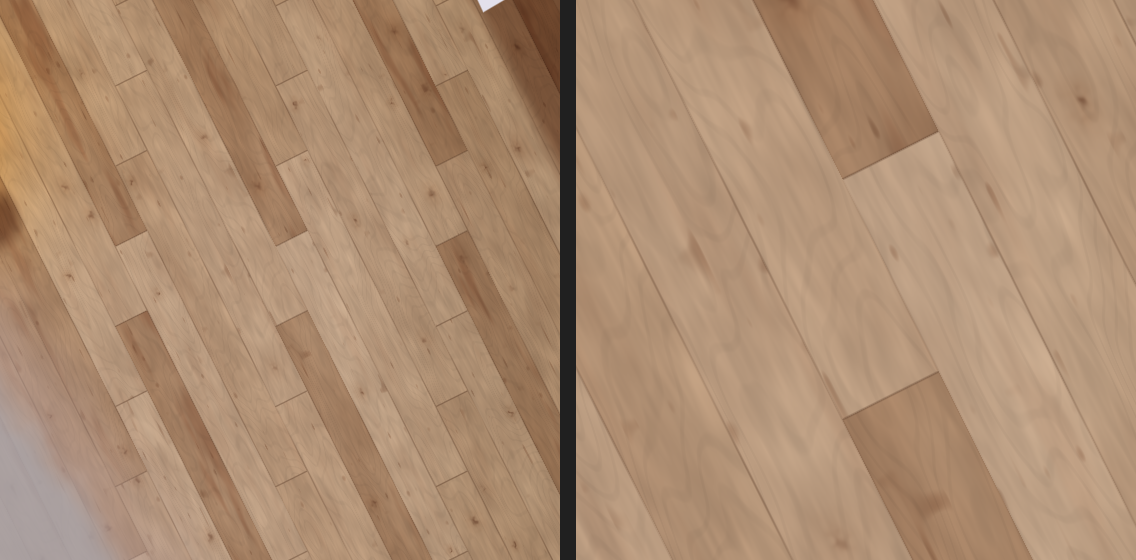
Left, the full canvas; right, a detail of the centre.
This texture is drawn by a Shadertoy shader. Its source:

```glsl
float hash(vec2 p) {
    return fract(sin(dot(p, vec2(127.1, 311.7))) * 43758.5453);
}

float noise(vec2 p) {
    vec2 i = floor(p), f = fract(p);
    f = f * f * (3.0 - 2.0 * f);
    return mix(mix(hash(i), hash(i + vec2(1, 0)), f.x),
               mix(hash(i + vec2(0, 1)), hash(i + vec2(1, 1)), f.x), f.y);
}

float fbm(vec2 p) {
    float sum = 0.0, amp = 0.5;
    for (int i = 0; i < 3; i++) {
        sum += amp * noise(p);
        p = p * 2.03 + 17.3;
        amp *= 0.5;
    }
    return sum / 0.875;
}

// Soft dark knots along one plank; x is the core, y the stained halo
vec2 knots(vec2 local, vec2 id) {
    vec2 sum = vec2(0);
    for (int i = 0; i < 3; i++) {
        vec2 key = id * 3.7 + float(i) * 11.3;
        vec2 center = vec2(0.012 + 0.04 * hash(key), 0.213 * (float(i) + hash(key + 5.1)));
        vec2 d = (local - center) * vec2(1.0, 0.7);
        d += 0.006 * (vec2(noise(local * 190.0), noise(local * 190.0 + 40.0)) - 0.5);
        float radius = mix(0.002, 0.0045, hash(key + 9.4));
        float strength = smoothstep(0.3, 0.8, hash(key + 2.8));
        float r2 = dot(d, d) / (radius * radius);
        sum += strength * vec2(exp(-r2), exp(-r2 * 0.08));
    }
    return min(sum, 1.0);
}

vec3 plankColor(vec2 local, vec2 id) {
    float seed = hash(id);
    vec2 wood = local + vec2(seed, hash(id + 8.0)) * 9.0;

    // Two staggered diagonal families of dark boards, the rest vary slightly
    float dark = max(1.0 - step(0.5, abs(id.x - floor(4.5 * id.y + 5.0))),
                     1.0 - step(0.5, abs(id.x + 1.0 - floor(4.5 * id.y + 0.5))));
    dark = max(dark, 0.7 * step(id.x, -6.5) * step(id.y, -1.5));
    vec3 color = mix(vec3(0.75, 0.635, 0.53), vec3(0.695, 0.565, 0.45), seed);
    float fade = 0.6 + 0.7 * noise(wood * vec2(20.0, 6.0));
    color = mix(color, vec3(0.63, 0.485, 0.37), dark * min(fade, 1.0));

    // Fine fibres, broad blotches and looping growth rings
    float blotch = fbm(wood * vec2(24.0, 13.0));
    float rings = sin(110.0 * fbm(wood * vec2(15.0, 3.5)));
    float fibre = noise(wood * vec2(330.0, 45.0));
    color *= 1.0 + 0.1 * (fbm(wood * vec2(150.0, 20.0)) - 0.5);
    color *= 1.0 + 0.05 * (fibre - 0.5);
    color *= 1.0 + vec3(0.14, 0.17, 0.19) * (blotch - 0.5);
    color *= 1.0 - 0.03 * smoothstep(0.5, 1.0, rings);

    // Sparse short flecks
    float fleck = smoothstep(0.86, 1.0, noise(wood * vec2(130.0, 38.0)));
    color *= 1.0 - vec3(0.12, 0.17, 0.2) * fleck;

    // Reddish heart streak, stronger in dark boards
    float streak = smoothstep(0.55, 0.8, fbm(wood * vec2(45.0, 6.0)));
    color *= mix(vec3(1), vec3(0.89, 0.81, 0.77), streak * (0.2 + 0.7 * dark));

    vec2 knot = knots(local, id);
    color *= mix(vec3(1), vec3(0.91, 0.86, 0.82), knot.y * 0.7);
    return mix(color, vec3(0.42, 0.27, 0.19), knot.x * 0.6);
}

void mainImage(out vec4 fragColor, in vec2 fragCoord) {
    vec2 p = fragCoord / iResolution.xy;
    float px = 1.0 / iResolution.y;

    // Board axes: x across, y down the length, each row shifted by a fifth
    vec2 r = vec2(p.x - 0.492, 0.56 - p.y);
    vec2 size = vec2(0.064, 0.64);
    vec2 axes = vec2(dot(r, vec2(0.8944, -0.4472)), dot(r, vec2(0.4472, 0.8944)));
    vec2 grid = axes / size;
    grid.y += 0.2 * floor(grid.x);
    vec2 local = fract(grid) * size;
    vec3 color = plankColor(local, floor(grid));

    // Thin soft seams, the long ones fading in and out
    vec2 edge = min(local, size - local);
    vec2 seam = 1.0 - smoothstep(vec2(0.0), vec2(0.0006 + px), edge);
    float worn = 0.1 + 0.4 * noise(vec2(floor(grid.x + 0.5) * 5.3, axes.y * 14.0));
    color = mix(color, vec3(0.42, 0.30, 0.22), max(seam.x * worn, seam.y * 0.5));

    // Warm light on the left, gentle falloff to the right and the top
    float warm = exp(-p.x * 9.0 - pow((p.y - 0.75) / 0.23, 2.0));
    color *= mix(vec3(1), vec3(1.08, 0.98, 0.74), warm);
    color *= 1.0 - vec3(0.09, 0.11, 0.15) * smoothstep(0.5, 1.0, p.x);
    color *= 1.0 - vec3(0.03, 0.05, 0.09) * smoothstep(0.55, 1.0, p.y);

    // Pale rosy haze turning to cool glare in the lower left corner
    float corner = (0.297 - p.y - 1.42 * p.x) / 1.74;
    corner += 0.04 * (fbm(p * 12.0) - 0.5);
    color = mix(color, vec3(0.71, 0.62, 0.61), 0.5 * smoothstep(-0.2, 0.0, corner));
    color = mix(color, vec3(0.66, 0.66, 0.69), 0.65 * smoothstep(-0.04, 0.03, corner));

    // Shadows at the upper right and on the left border
    float shade = smoothstep(0.495, 0.535, axes.x);
    color *= mix(vec3(1), vec3(0.74, 0.64, 0.58), shade);
    float spot = length((p - vec2(0.0, 0.605)) / vec2(0.045, 0.065));
    color *= mix(vec3(1), vec3(0.68, 0.59, 0.56), 1.0 - smoothstep(0.3, 1.1, spot));

    // White corner poking in from the top
    vec2 tip = vec2(p.x - 0.863, 0.978 - p.y);
    float wedge = max(dot(tip, vec2(0.506, 0.863)), dot(tip, vec2(-0.905, 0.426)));
    color = mix(color, vec3(0.89, 0.88, 0.92), 1.0 - smoothstep(-px, px, wedge));

    fragColor = vec4(clamp(color, 0.0, 1.0), 1.0);
}
```
